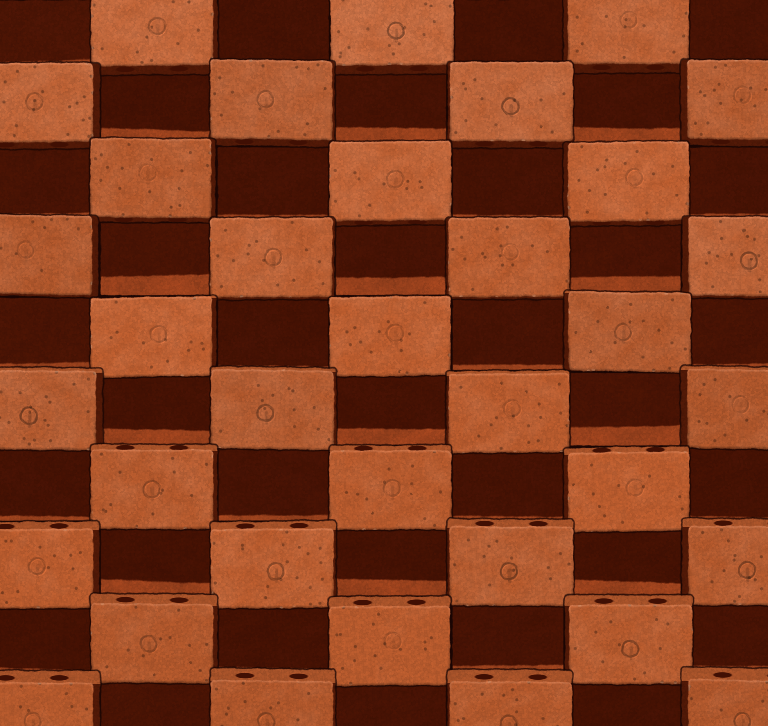
This pattern is drawn by a WebGL 2 fragment shader. Its source:

```glsl
#version 300 es
precision highp float;
// Stacked clay bricks in a checkerboard: jutting blocks alternate with recessed ones.
// Each block is a rounded box pushed outwards from the view centre to show its sides;
// recesses get a cast shadow, and cellular noise gives grain, pits and chips.
uniform vec2 u_resolution;
out vec4 fragColor;

const vec2 PITCH = vec2(0.1527, 0.098);
const vec2 FIRST = vec2(0.0508, 0.043);
const vec3 CLAY = vec3(0.69, 0.34, 0.17);
const vec3 PALE_CLAY = vec3(0.75, 0.42, 0.26);
const vec3 DIM_CLAY = vec3(0.36, 0.11, 0.03);
const vec3 SHADOW = vec3(0.25, 0.06, 0.01);
const vec3 GAP = vec3(0.10, 0.02, 0.01);

float hash(vec2 p) {
  return fract(sin(dot(p, vec2(127.1, 311.7))) * 4375.85);
}

// Distance to the nearest scattered point, and that point's random value
vec2 cellular(vec2 p) {
  vec2 base = floor(p), nearest = vec2(9.0, 0.0);
  for (int j = -1; j <= 1; j++)
    for (int i = -1; i <= 1; i++) {
      vec2 c = base + vec2(i, j);
      float d = length(c + vec2(hash(c), hash(c + 41.3)) - p);
      if (d < nearest.x) nearest = vec2(d, hash(c + 17.9));
    }
  return nearest;
}

// Layered sines, roughly -1 to 1
float waves(vec2 p) {
  float sum = 0.0, amp = 0.5;
  for (int i = 0; i < 4; i++) {
    sum += amp * sin(p.x + 1.7 * sin(p.y)) * cos(p.y * 0.9 + sin(p.x * 0.7));
    p = mat2(1.5, 1.2, -1.2, 1.5) * p + 2.3;
    amp *= 0.6;
  }
  return sum;
}

float box(vec2 q, vec2 halfSize, float radius) {
  vec2 d = abs(q) - halfSize + radius;
  return length(max(d, 0.0)) + min(max(d.x, d.y), 0.0) - radius;
}

float cover(float d) {
  float aa = 0.8 / u_resolution.x;
  return 1.0 - smoothstep(-aa, aa, d);
}

void main() {
  // Width is 1, y runs down from the top edge
  vec2 p = vec2(gl_FragCoord.x, u_resolution.y - gl_FragCoord.y) / u_resolution.x;
  vec2 cell = round((p - FIRST) / PITCH);
  vec2 grain = cellular(p * 340.0), pits = cellular(p * 95.0);
  float stain = waves(p * 55.0);
  float rough = 0.0011 * waves(p * 160.0) + 0.0006 * stain;
  float speckle = (grain.y - 0.5) * 0.11 + (0.5 - grain.x) * 0.07;

  // Recessed wall: shadow from the block above, sunlit strip at the foot
  vec2 q = p - FIRST - cell * PITCH;
  float rnd = hash(cell + 3.7);
  float strip = 0.013 - 0.008 * cos(3.14159 * cell.x) + 0.008 * (rnd - 0.3);
  float lit = smoothstep(-0.0015, 0.0015, q.y - 0.047 + strip + 0.08 * q.x * (rnd - 0.5) + rough);
  vec3 shade = mix(SHADOW, DIM_CLAY, 0.12 + 0.25 * rnd * rnd + 0.1 * stain) * (1.0 + speckle);
  vec3 wall = mix(shade, vec3(0.59, 0.25, 0.11) * (1.0 + speckle + 0.08 * stain), lit);
  vec3 color = mix(GAP, wall, cover(box(q, vec2(0.0725, 0.0475), 0.002) + rough));

  // Jutting blocks
  for (int j = -1; j <= 1; j++)
    for (int i = -1; i <= 1; i++) {
      vec2 id = cell + vec2(i, j);
      if (mod(id.x + id.y, 2.0) < 0.5) continue;
      float a = hash(id), b = hash(id + 8.1);
      vec2 center = FIRST + id * PITCH + (vec2(a, b) - 0.5) * vec2(0.004, 0.007);
      vec2 push = (center - vec2(0.51, 0.42)) * vec2(0.018, 0.03);
      vec2 f = p - center - push;
      f.y += f.x * (b - 0.5) * 0.035;
      vec2 size = vec2(0.0785 + 0.002 * a, 0.0515);
      float front = box(f, size, 0.005) + rough;
      float body = box(f + push * 0.5, size + abs(push) * 0.5, 0.004) + rough;

      // Visible top with two core holes, or dim flanks and underside
      bool onTop = f.y < -size.y + 0.002 && push.y > 0.0;
      vec3 side = (onTop ? CLAY * 0.93 : DIM_CLAY * 0.85) * (1.0 + speckle);
      vec2 hole = vec2(abs(f.x) - 0.035, abs(f.y) - size.y - abs(push.y) * 0.4);
      float bore = length(hole / vec2(0.012, 0.0035)) - 1.0;
      side = mix(side, SHADOW, (1.0 - smoothstep(-0.15, 0.15, bore)) * step(0.004, abs(push.y)));
      color = mix(color, GAP, 0.8 * cover(body - 0.002));
      color = mix(color, side, cover(body));

      // Front face: paler towards the top of the stack, mottled, pitted
      float pale = clamp(0.62 - 0.65 * p.y + 0.45 * stain + 0.35 * (a - 0.5), 0.0, 1.0);
      vec3 face = mix(CLAY, PALE_CLAY, pale) * (1.0 + speckle + 0.08 * (b - 0.5));
      face *= 1.0 - 0.3 * step(0.88, pits.y) * (1.0 - smoothstep(0.1, 0.28, pits.x));

      // Pressed round mark with a short smear below
      vec2 m = f - (vec2(b, a) - 0.5) * vec2(0.02, 0.016);
      float ring = abs(length(m) - 0.0105 + rough) - 0.0006;
      float smear = box(m - vec2(0.001, 0.006), vec2(0.0012, 0.008), 0.001) + rough;
      float mark = 1.0 - smoothstep(0.0, 0.0017, ring);
      mark += 0.5 * (1.0 - smoothstep(0.0, 0.002, smear));
      face *= 1.0 - (0.1 + 0.24 * a) * min(mark, 1.0);
      face *= 1.0 + 0.12 * (1.0 - smoothstep(0.0, 0.0015, abs(length(m - 0.0015) - 0.0105)));

      // Worn rim: bright upper arris, darker foot, pale chips
      float rim = 1.0 - smoothstep(0.0, 0.004, -front);
      face *= 1.0 - 0.28 * rim * smoothstep(-0.02, 0.05, f.y);
      face += 0.10 * rim * smoothstep(0.035, 0.05, -f.y);
      float chip = step(0.78, pits.y) * (1.0 - smoothstep(0.12, 0.3, pits.x));
      face = mix(face, vec3(0.85, 0.62, 0.48), 0.55 * rim * chip);
      color = mix(color, face, cover(front));
    }
  fragColor = vec4(clamp(color, 0.0, 1.0), 1.0);
}
```
